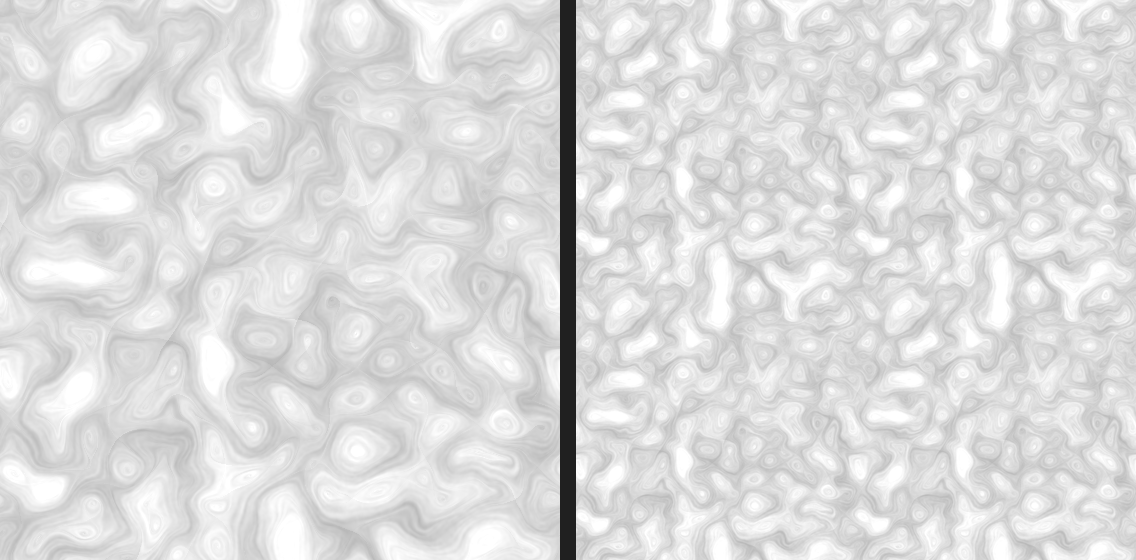
Left: one tile. Right: repeated 2 by 2.
A WebGL 2 fragment shader for this texture:

```glsl
#version 300 es
precision highp float;

uniform vec2 u_resolution;
out vec4 fragColor;

#define SWIRLS 8.0        // large swirls per side
#define DETAIL 15.0       // smaller swirls per side
#define DETAIL_GAIN 0.35
#define DRIFT 11.0        // tone patches per side
#define DRIFT_GAIN 0.13
#define STRANDS 190.0     // fine grain per side
#define STRAND_GAIN 0.36
#define WARP 0.03
#define STEPS 14
#define STEP_SIZE 0.003
#define VEIN_TONE 0.804
#define SWIRL_GAIN 0.37

const float TAU = 6.2831853;

float hash(vec2 cell, float seed) {
    return fract(sin(dot(cell, vec2(127.1, 311.7)) + seed * 17.3) * 43758.5);
}

vec2 latticeGradient(vec2 cell, float period, float seed) {
    float angle = TAU * hash(mod(cell, period), seed);
    return vec2(cos(angle), sin(angle));
}

// Wrapping gradient noise: x = value, yz = slope per canvas unit
vec3 gradientNoise(vec2 p, float period, float seed) {
    p = p * period + 0.37 * seed;
    vec2 i = floor(p), f = p - i;
    vec2 u = f * f * f * (f * (f * 6.0 - 15.0) + 10.0);
    vec2 du = 30.0 * f * f * (f - 1.0) * (f - 1.0);
    vec2 ga = latticeGradient(i, period, seed);
    vec2 gb = latticeGradient(i + vec2(1, 0), period, seed);
    vec2 gc = latticeGradient(i + vec2(0, 1), period, seed);
    vec2 gd = latticeGradient(i + vec2(1, 1), period, seed);
    float a = dot(ga, f);
    float b = dot(gb, f - vec2(1, 0));
    float c = dot(gc, f - vec2(0, 1));
    float d = dot(gd, f - vec2(1, 1));
    float value = mix(mix(a, b, u.x), mix(c, d, u.x), u.y);
    vec2 slope = mix(mix(ga, gb, u.x), mix(gc, gd, u.x), u.y)
               + du * (u.yx * (a - b - c + d) + vec2(b, c) - a);
    return vec3(value, slope * period);
}

// Wrapping value noise centred on zero
float grain(vec2 p) {
    p *= STRANDS;
    vec2 i = floor(p), f = p - i;
    f = f * f * (3.0 - 2.0 * f);
    float low = mix(hash(mod(i, STRANDS), 5.0),
                    hash(mod(i + vec2(1, 0), STRANDS), 5.0), f.x);
    float high = mix(hash(mod(i + vec2(0, 1), STRANDS), 5.0),
                     hash(mod(i + vec2(1, 1), STRANDS), 5.0), f.x);
    return mix(low, high, f.y) - 0.5;
}

// Height whose contours are the flow lines
vec3 streamField(vec2 p) {
    return gradientNoise(p, SWIRLS, 1.0)
         + DETAIL_GAIN * gradientNoise(p, DETAIL, 2.0);
}

// Sum of drift (x) and grain (y) along one half of a flow line
vec2 traceFlow(vec2 p, float direction) {
    vec2 total = vec2(0.0);
    for (int i = 0; i < STEPS; i++) {
        vec2 slope = streamField(p).yz;
        vec2 tangent = vec2(-slope.y, slope.x) / (length(slope) + 0.05);
        p += direction * STEP_SIZE * tangent;
        total += vec2(gradientNoise(p, DRIFT, 3.0).x, grain(p));
    }
    return total;
}

void main() {
    vec2 uv = gl_FragCoord.xy / u_resolution;

    // Bend the lattice
    vec2 p = uv + WARP * vec2(gradientNoise(uv, 5.0, 6.0).x,
                              gradientNoise(uv, 5.0, 7.0).x);

    // Smear patches and grain along the flow
    vec2 smear = (traceFlow(p, 1.0) + traceFlow(p, -1.0)) / float(2 * STEPS);

    // Bright swirl centres, grey veins between them
    float height = streamField(p).x;
    float swirl = sqrt(height * height + 0.0009);
    float tone = VEIN_TONE + SWIRL_GAIN * swirl
               + DRIFT_GAIN * smear.x + STRAND_GAIN * smear.y;

    fragColor = vec4(vec3(clamp(tone, 0.0, 1.0)), 1.0);
}
```
